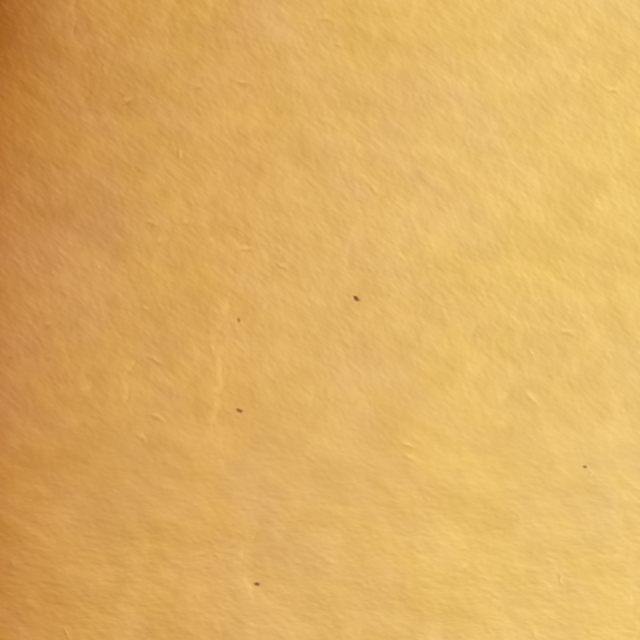
This texture is drawn by a WebGL 2 fragment shader. Its source:

```glsl
#version 300 es
precision highp float;
// Warm ochre paper under side light: a sloping brown-to-straw gradient carries
// soft embossed fibre grain, cloudy mottling, ragged broken creases, raised
// flakes and a few dark specks. Everything comes from hashed noise and loops.

uniform vec2 u_resolution;
out vec4 fragColor;

const vec3 SHADE_COLOR = vec3(0.800, 0.568, 0.298);
const vec3 LIGHT_COLOR = vec3(0.928, 0.772, 0.450);
const vec3 CORNER_LOSS = vec3(0.120, 0.140, 0.100);
const vec3 EDGE_LOSS = vec3(0.035, 0.050, 0.045);
const vec3 SPECK_COLOR = vec3(0.38, 0.24, 0.09);
const vec3 RELIEF_TINT = vec3(0.95, 1.0, 0.92);
const float GRADIENT_CURVE = 1.5;
const float GRADIENT_SLANT = 0.10;
const float GRAIN_SIZE = 0.0056;     // across the fibres
const float GRAIN_STRETCH = 1.8;     // along the fibres
const float GRAIN_CONTRAST = 0.028;
const float MOTTLE_CONTRAST = 0.017;
const float CLOUD_CONTRAST = 0.016;
const float CREASE_CONTRAST = 0.036;
const float FLAKE_CONTRAST = 0.060;
const int CREASE_COUNT = 9;
const int FLAKE_COUNT = 60;
const int SPECK_COUNT = 5;

// Integer hash of a lattice point, 0 to 1
float hash(ivec2 cell) {
    uvec2 q = uvec2(cell) * uvec2(1597334673u, 3812015801u);
    uint n = (q.x ^ q.y) * 1597334673u;
    n = (n ^ (n >> 15)) * 2246822519u;
    n ^= n >> 13;
    return float(n >> 8) / 16777216.0;
}

vec2 hash2(int index, int seed) {
    return vec2(hash(ivec2(index, seed)), hash(ivec2(index, seed + 71)));
}

// Smooth value noise, -1 to 1
float noise(vec2 p) {
    ivec2 i = ivec2(floor(p));
    vec2 f = fract(p);
    f = f * f * (3.0 - 2.0 * f);
    float low = mix(hash(i), hash(i + ivec2(1, 0)), f.x);
    float high = mix(hash(i + ivec2(0, 1)), hash(i + ivec2(1, 1)), f.x);
    return 2.0 * mix(low, high, f.y) - 1.0;
}

vec2 rotate(vec2 p, float angle) {
    float c = cos(angle), s = sin(angle);
    return vec2(c * p.x + s * p.y, c * p.y - s * p.x);
}

// Fibre height field, embossed by a short step across the fibres
float fibreHeight(vec2 q) {
    return 0.65 * noise(q) + 0.3 * noise(q * 1.9 + 37.0) + 0.6 * noise(q * 0.45 + 11.0);
}

float grain(vec2 p, float angle) {
    vec2 q = rotate(p, angle) / (GRAIN_SIZE * vec2(GRAIN_STRETCH, 1.0));
    return fibreHeight(q) - fibreHeight(q + vec2(0.25, 0.6));
}

// Wandering upright ridges, torn into ragged lit scraps with a shaded flank
float creases(vec2 p) {
    float sum = 0.0;
    float ragged = 0.007 * noise(p * 48.0 + 5.0) + 0.005 * noise(p * 110.0 + 17.0);
    float scraps = smoothstep(-0.35, 0.6, noise(p * vec2(70.0, 45.0) + 31.0));
    for (int i = 0; i < CREASE_COUNT; i++) {
        vec2 h = hash2(i, 5);
        float id = float(i);
        float start = 0.12 + 0.86 * (id + 0.7 * h.x) / float(CREASE_COUNT);
        float path = start + mix(-0.10, 0.22, h.y) * (p.y - 0.5)
            + 0.030 * noise(vec2(p.y * 5.0, id * 7.3))
            + 0.008 * noise(vec2(p.y * 19.0, id * 3.7));
        float d = p.x - path + ragged;
        float lit = exp(-pow(d / 0.0055, 2.0));
        float dark = exp(-pow((d - 0.009) / 0.004, 2.0));
        float halo = exp(-pow(d / 0.020, 2.0));
        float broken = smoothstep(-0.1, 0.8, noise(vec2(p.y * 8.0, id * 5.1 + 2.0)));
        sum += broken * (scraps * (lit - 0.6 * dark) + 0.25 * halo);
    }
    return sum;
}

// Small raised flakes with a shaded lower edge
float flakes(vec2 p) {
    float sum = 0.0;
    vec2 warp = 0.0022 * vec2(noise(p * 130.0), noise(p * 130.0 + 51.0));
    for (int i = 0; i < FLAKE_COUNT; i++) {
        vec2 h = hash2(i, 211);
        vec2 q = rotate(p + warp - hash2(i, 19), mix(-1.4, 0.3, h.x));
        vec2 size = vec2(mix(0.004, 0.011, h.y * h.y), mix(0.0022, 0.0038, h.x));
        vec2 a = q / size;
        vec2 b = (q + vec2(0.0, 1.5 * size.y)) / size;
        sum += (exp(-dot(a, a)) - 0.9 * exp(-dot(b, b))) * mix(0.3, 1.0, h.y);
    }
    return sum;
}

float specks(vec2 p) {
    float cover = 0.0;
    for (int i = 0; i < SPECK_COUNT; i++) {
        vec2 h = hash2(i, 401);
        vec2 center = vec2(0.1, 0.03) + vec2(0.88, 0.6) * hash2(i, 307);
        vec2 q = rotate(p - center, mix(-1.3, 0.2, h.x));
        q /= vec2(mix(0.004, 0.008, h.y), 0.0034);
        float d = length(q) + 0.35 * noise(p * 200.0);
        cover = max(cover, (1.0 - smoothstep(0.0, 1.3, d)) * mix(0.5, 0.95, h.y));
    }
    return cover;
}

void main() {
    vec2 p = gl_FragCoord.xy / u_resolution;

    // Side light with a darker left edge and upper left corner
    float cloud = noise(p * vec2(5.0, 3.5) + 4.0);
    float t = clamp(p.x + GRADIENT_SLANT * (0.5 - p.y) * (1.0 - 1.6 * p.x) + 0.04 * cloud, 0.0, 1.0);
    vec3 color = mix(SHADE_COLOR, LIGHT_COLOR, 1.0 - pow(1.0 - t, GRADIENT_CURVE));
    color -= CORNER_LOSS * exp(-length((p - vec2(0.0, 1.0)) * vec2(8.0, 4.5)));
    color -= EDGE_LOSS * exp(-p.x * 25.0);

    // Broad patches drifting between yellow and dusty pink
    float patchTone = noise(p * vec2(7.0, 5.0) + 23.0) + 0.7 * noise(rotate(p, -0.6) * vec2(18.0, 28.0));
    color += patchTone * vec3(-0.002, -0.003, 0.020);

    // Surface relief; fibres flatten out toward the lower edge
    float fibres = mix(grain(p, -0.7), grain(p, -0.2), 1.0 - smoothstep(0.1, 0.5, p.y));
    float mottle = noise(rotate(p, -0.6) * vec2(38.0, 60.0) + 9.0);
    float clouds = noise(rotate(p, -0.5) * vec2(13.0, 19.0) + 61.0);
    float relief = GRAIN_CONTRAST * fibres + MOTTLE_CONTRAST * mottle + CLOUD_CONTRAST * clouds
        + CREASE_CONTRAST * creases(p) + FLAKE_CONTRAST * flakes(p);
    color += relief * RELIEF_TINT;

    color = mix(color, SPECK_COLOR, specks(p));
    fragColor = vec4(clamp(color, 0.0, 1.0), 1.0);
}
```
